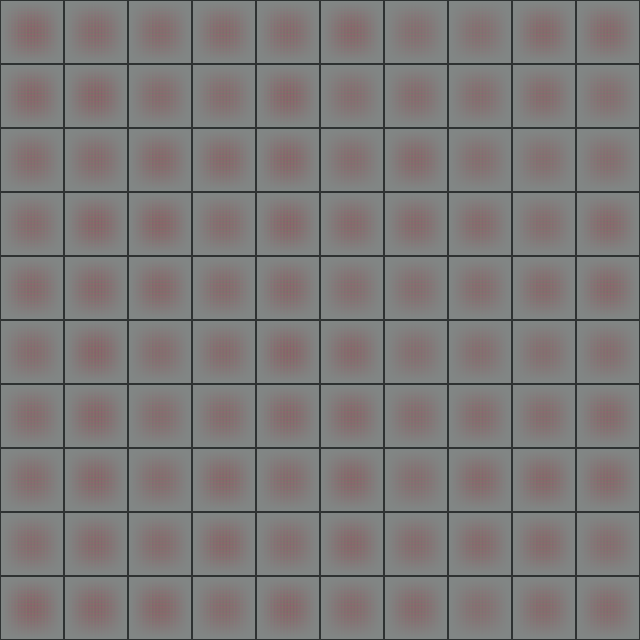
Write a WebGL 1 fragment shader that draws this pattern.

```glsl
precision highp float;

uniform vec2 u_resolution;

const float PI = 3.14159265;
const float CELLS = 10.0;             // repeats across and down
const float LINE_WIDTH = 0.020;       // in cells
const float THREADS = 20.0;           // weave threads per cell
const float WEAVE_DEPTH = 0.75;
const float GLOW_FALLOFF = 1.4;
const float GLOW_MIN = 0.72;          // weakest cell
const float GLOW_MAX = 1.08;          // strongest cell
const vec3 GROUND = vec3(0.505, 0.527, 0.522);
const vec3 GLOW = vec3(0.520, 0.415, 0.418);
const vec3 LINE = vec3(0.0, 0.012, 0.012);
const vec3 WARP_TINT = vec3(-0.012, 0.040, -0.012);
const vec3 WEFT_TINT = vec3(0.045, -0.022, 0.004);

float hash(vec2 p) {
  return fract(sin(dot(p, vec2(12.9898, 78.233))) * 43758.5453);
}

// Signed ripple whose strength changes from thread to thread.
float thread(float t, float seed) {
  float strength = mix(0.35, 1.0, hash(vec2(floor(t), seed)));
  return sin(2.0 * PI * t) * strength;
}

// Fraction of a pixel covered by a line centred on each cell border.
vec2 lineCoverage(vec2 grid, float pixel) {
  vec2 d = abs(fract(grid + 0.5) - 0.5);
  vec2 high = min(d + 0.5 * pixel, vec2(0.5 * LINE_WIDTH));
  vec2 low = max(d - 0.5 * pixel, vec2(-0.5 * LINE_WIDTH));
  return clamp((high - low) / pixel, 0.0, 1.0);
}

void main() {
  float side = min(u_resolution.x, u_resolution.y);
  vec2 grid = gl_FragCoord.xy / side * CELLS;
  vec2 cell = floor(grid);
  vec2 local = fract(grid);
  float pixel = CELLS / side;

  // Rounded-square glow, varied by cell and a little by column.
  vec2 bump = sin(PI * local);
  float glow = pow(max(bump.x * bump.y, 0.0), GLOW_FALLOFF);
  float variation = mix(hash(cell + 3.7), hash(vec2(cell.x, 41.0)), 0.4);
  float strength = glow * mix(GLOW_MIN, GLOW_MAX, variation);
  vec3 color = mix(GROUND, GLOW, strength);

  // Fine crossed threads, visible only inside the glow.
  vec2 t = grid * THREADS;
  vec3 weave = WARP_TINT * thread(t.x, 5.0) + WEFT_TINT * thread(t.y, 9.0);
  color += weave * strength * WEAVE_DEPTH;

  // Dark grid lines.
  vec2 cover = lineCoverage(grid, pixel);
  color = mix(color, LINE, max(cover.x, cover.y));

  gl_FragColor = vec4(color, 1.0);
}
```
